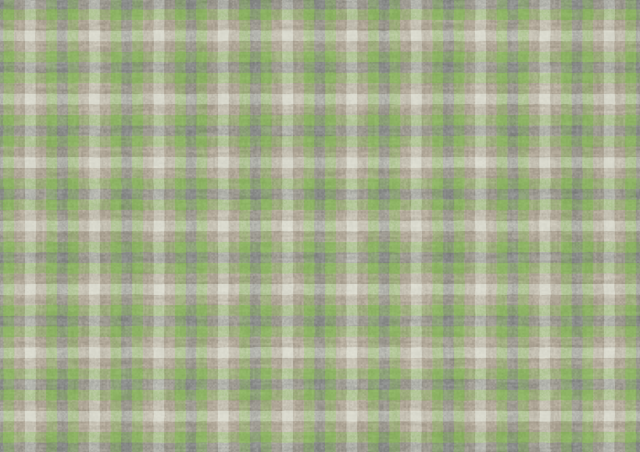
A WebGL 2 fragment shader for this texture:

```glsl
#version 300 es
precision highp float;
// Woven linen gingham plaid in green, beige, grey and off-white.

uniform vec2 u_resolution;
out vec4 fragColor;

float hash(vec2 p) {
    vec3 q = fract(vec3(p.xyx) * 0.1031);
    q += dot(q, q.yzx + 33.33);
    return fract((q.x + q.y) * q.z);
}

// Smooth value noise, centred on zero.
float noise(vec2 p) {
    vec2 cell = floor(p), f = fract(p);
    f = f * f * (3.0 - 2.0 * f);
    float low = mix(hash(cell), hash(cell + vec2(1, 0)), f.x);
    float high = mix(hash(cell + vec2(0, 1)), hash(cell + vec2(1, 1)), f.x);
    return mix(low, high, f.y) - 0.5;
}

// Six equal stripes per repeat, mirrored about the off-white one.
// Returns the yarn colour, with its roughness in alpha.
vec4 yarn(float t) {
    float soft = max(3.6 * fwidth(t), 0.06);
    float band = 6.0 * abs(fract(t + 0.5) - 0.5);
    vec4 white = vec4(0.855, 0.855, 0.810, 0.35);
    vec4 beige = vec4(0.690, 0.655, 0.595, 1.00);
    vec4 green = vec4(0.555, 0.705, 0.395, 0.50);
    vec4 grey  = vec4(0.540, 0.550, 0.540, 1.00);
    vec4 c = mix(white, beige, smoothstep(0.5 - soft, 0.5 + soft, band));
    c = mix(c, green, smoothstep(1.5 - soft, 1.5 + soft, band));
    return mix(c, grey, smoothstep(2.5 - soft, 2.5 + soft, band));
}

void main() {
    vec2 uv = gl_FragCoord.xy / u_resolution;
    vec2 p = gl_FragCoord.xy / u_resolution.y;

    // Slight waviness of the stripe edges.
    vec2 wobble = 0.012 * vec2(noise(p * vec2(9, 60)), noise(p * vec2(60, 9) + 40.0));
    vec2 t = uv * vec2(9.948, 7.13) - vec2(0.470, 0.566) + wobble;
    vec4 warp = yarn(t.x), weft = yarn(t.y);

    // Uneven threads: long thin streaks along each yarn direction.
    float warpSlub = noise(p * vec2(230, 22)) + 0.6 * noise(p * vec2(120, 9) + 17.0);
    float weftSlub = noise(p * vec2(22, 230) + 71.0) + 0.6 * noise(p * vec2(9, 120) + 53.0);
    warp.rgb += 0.07 * warp.a * warpSlub;
    weft.rgb += 0.10 * weft.a * weftSlub;

    // Each point shows a varying share of warp and weft.
    float grain = noise(p * 300.0 + 11.0);
    vec3 cloth = mix(warp.rgb, weft.rgb, 0.5 + 0.16 * grain);

    // Fine grain and broad, faint fading.
    cloth += 0.035 * (warp.a + weft.a) * noise(p * 260.0 + 90.0);
    cloth += 0.015 * noise(p * 6.0 + 5.0);
    fragColor = vec4(cloth, 1.0);
}
```
